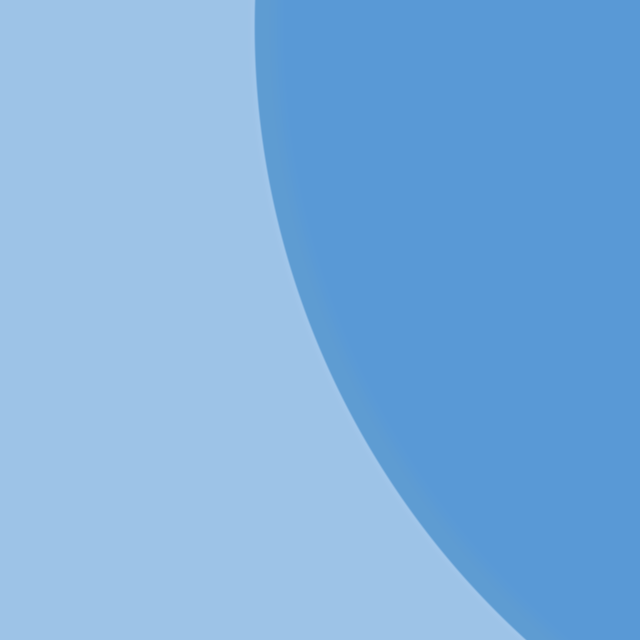
Write a three.js fragment shader that draws this background.

```glsl
// Pale blue field with a large deeper blue disc entering from the right.
varying vec2 vUv;

float circleDistance(vec2 p, vec2 center, float radius) {
  return length(p - center) - radius;
}

void main() {
  vec3 paleBlue = vec3(0.617, 0.763, 0.904);
  vec3 deepBlue = vec3(0.350, 0.601, 0.841);
  vec3 rimBlue = vec3(0.368, 0.610, 0.824);

  float edge = circleDistance(vUv, vec2(1.692, 0.958), 1.294);

  // Disc, slightly muted along the inside of its rim
  vec3 disc = mix(deepBlue, rimBlue, smoothstep(-0.05, -0.02, edge));

  // Field, with a faint light fringe against the disc
  vec3 field = paleBlue + 0.015 * (1.0 - smoothstep(0.0, 0.012, edge));

  // Soft boundary between the two
  vec3 color = mix(disc, field, smoothstep(-0.002, 0.002, edge));
  gl_FragColor = vec4(color, 1.0);
}
```
